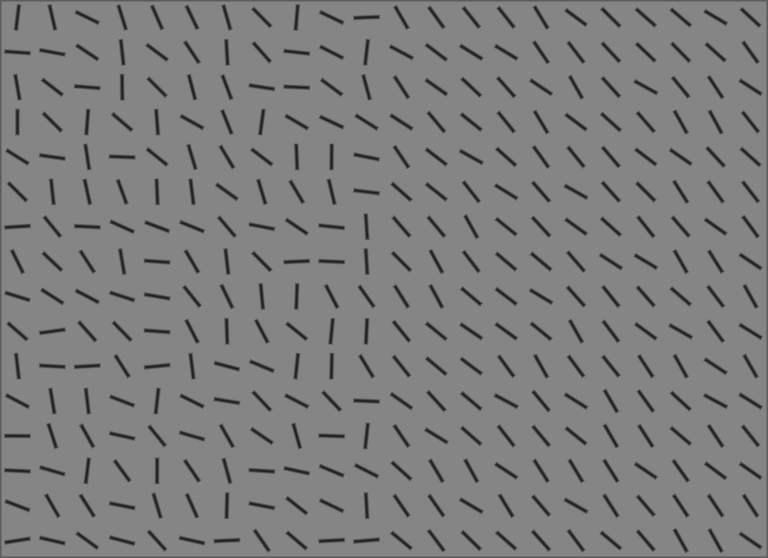
Give the GLSL for this pattern, as a Shadertoy shader.

```glsl
#define GRID vec2(22.0, 16.0)
#define SPLIT_COLUMN 11.0
#define MEAN_TILT 45.0
#define WIDE_SPREAD 54.0
#define NARROW_SPREAD 17.0
#define HALF_DASH vec2(0.365, 0.046)
#define EDGE_BLUR 0.045
#define FRAME_WIDTH 0.0027
#define GROUND vec3(0.522)
#define INK vec3(0.125)
#define FRAME vec3(0.36)

float hash(vec2 cell) {
    return fract(sin(dot(cell, vec2(127.1, 311.7))) * 43758.5);
}

float boxDistance(vec2 p, vec2 halfSize) {
    vec2 d = abs(p) - halfSize;
    return length(max(d, 0.0)) + min(max(d.x, d.y), 0.0);
}

// Tilt below the horizontal: loose on the left, nearly aligned on the right
float dashAngle(vec2 cell) {
    float spread = cell.x < SPLIT_COLUMN ? WIDE_SPREAD : NARROW_SPREAD;
    return radians(MEAN_TILT + spread * (2.0 * hash(cell) - 1.0));
}

void mainImage(out vec4 fragColor, in vec2 fragCoord) {
    vec2 uv = fragCoord / iResolution.xy;
    vec2 cell = floor(uv * GRID);
    vec2 cellSize = iResolution.xy / GRID;
    float unit = min(cellSize.x, cellSize.y);
    vec2 local = (fract(uv * GRID) - 0.5) * cellSize / unit;

    // One rotated dash in each cell
    float angle = dashAngle(cell);
    vec2 along = vec2(cos(angle), -sin(angle));
    vec2 across = vec2(-along.y, along.x);
    float d = boxDistance(vec2(dot(local, along), dot(local, across)), HALF_DASH);
    float blur = max(EDGE_BLUR, 0.7 / unit);
    vec3 color = mix(INK, GROUND, smoothstep(-blur, blur, d));

    // Thin frame around the canvas
    vec2 margin = min(fragCoord, iResolution.xy - fragCoord) / iResolution.y;
    float edge = min(margin.x, margin.y);
    float aa = 0.5 / iResolution.y;
    color = mix(FRAME, color, smoothstep(FRAME_WIDTH - aa, FRAME_WIDTH + aa, edge));

    fragColor = vec4(color, 1.0);
}
```
